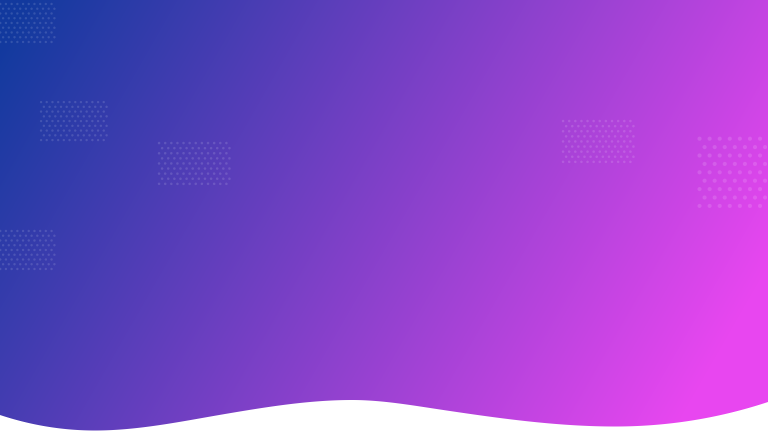
Reproduce this background procedurally as a Shadertoy shader.

```glsl
// A diagonal blue-to-magenta gradient ending in a soft white wave at the foot,
// with faint patches of staggered dots. The wave is a chain of Hermite curves;
// the patches are a folded grid. Lengths are in units of 1/768 canvas width.

const float CANVAS_WIDTH = 768.0;
const vec2 DOT_COUNT = vec2(12.0, 9.0);

const vec3 DEEP_BLUE = vec3(0.07, 0.225, 0.62);
const vec3 MAGENTA = vec3(0.91, 0.275, 0.94);
const vec3 WHITE = vec3(1.0);

// Wave knots: position x, depth below the top edge, slope
const vec3 WAVE[7] = vec3[7](
    vec3(0.0, 415.0, 0.33), vec3(95.0, 430.5, 0.0), vec3(225.0, 414.0, -0.17),
    vec3(352.0, 400.0, 0.0), vec3(440.0, 409.5, 0.15), vec3(615.0, 426.5, 0.0),
    vec3(768.0, 402.0, -0.33));

// Dot patches: left, top, row pitch
const vec3 PATCHES[6] = vec3[6](
    vec3(-14.0, 1.6, 4.75), vec3(38.2, 99.7, 4.75), vec3(156.0, 140.5, 5.1),
    vec3(-14.0, 228.6, 4.75), vec3(560.0, 118.5, 5.1), vec3(694.5, 134.5, 8.4));

// Coverage of a signed distance, smoothed over one pixel
float coverage(float dist, float pixel) {
    return clamp(0.5 - dist / pixel, 0.0, 1.0);
}

// Cubic between two knots
float hermite(vec3 a, vec3 b, float x) {
    float span = b.x - a.x;
    float u = (x - a.x) / span;
    float v = 1.0 - u;
    float blend = u * u * (3.0 - 2.0 * u);
    return mix(a.y, b.y, blend) + span * u * v * (a.z * v - b.z * u);
}

float waveDepth(float x) {
    float depth = WAVE[0].y;
    for (int i = 0; i < 6; i++) {
        if (x >= WAVE[i].x) depth = hermite(WAVE[i], WAVE[i + 1], x);
    }
    return depth;
}

// Staggered rows of round dots, limited to one patch
float dotPatch(vec2 p, vec3 patchInfo, float pixel) {
    vec2 pitch = patchInfo.z * vec2(1.2, 1.0);
    vec2 grid = (p - patchInfo.xy) / pitch;
    grid.x -= 0.5 * mod(floor(grid.y), 2.0);
    vec2 cell = floor(grid);
    vec2 inside = step(vec2(0.0), cell) * step(cell, DOT_COUNT - 1.0);
    float dist = length((fract(grid) - 0.5) * pitch) - 0.24 * patchInfo.z;
    return coverage(dist, pixel) * inside.x * inside.y;
}

vec3 diagonalGradient(vec2 p) {
    float along = dot(p, vec2(0.867, 0.498));
    return mix(DEEP_BLUE, MAGENTA, clamp((along - 25.0) / 775.0, 0.0, 1.0));
}

void mainImage(out vec4 fragColor, in vec2 fragCoord) {
    // Position measured from the top left corner
    float pixel = CANVAS_WIDTH / iResolution.x;
    vec2 p = vec2(fragCoord.x, iResolution.y - fragCoord.y) * pixel;

    vec3 color = diagonalGradient(p);

    // Faint dots
    float dots = 0.0;
    for (int i = 0; i < 6; i++) {
        dots = max(dots, dotPatch(p, PATCHES[i], pixel));
    }
    color = mix(color, WHITE, 0.13 * dots);

    // White wave
    color = mix(color, WHITE, coverage(waveDepth(p.x) - p.y, pixel));
    fragColor = vec4(color, 1.0);
}
```
